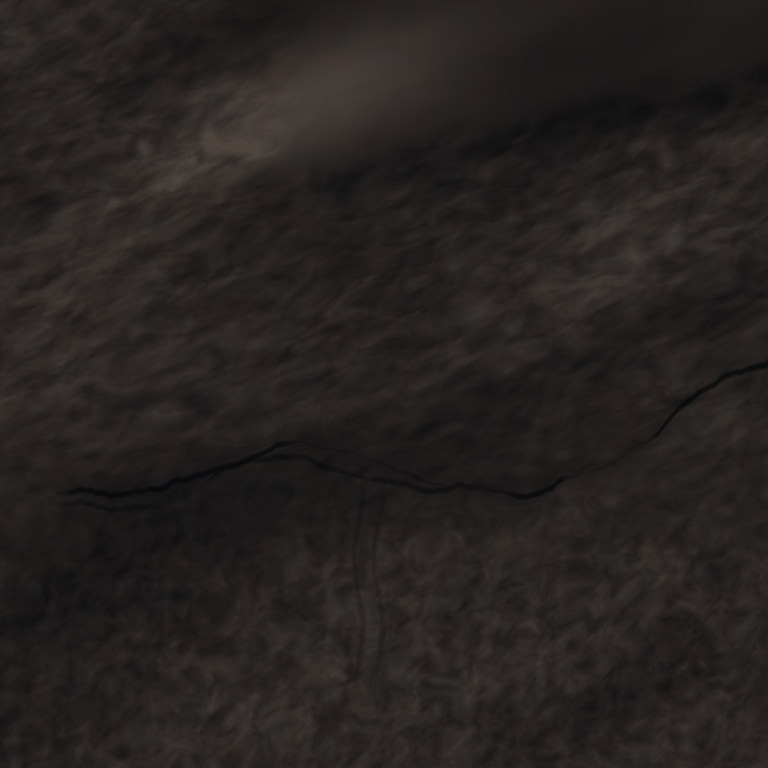
This texture is drawn by a Shadertoy shader. Its source:

```glsl
#define SHADOW_COLOR vec3(0.078, 0.074, 0.076)
#define STONE_COLOR vec3(0.150, 0.133, 0.127)
#define LIGHT_COLOR vec3(0.285, 0.253, 0.232)
#define BASE_TONE 0.148
#define GRAIN_SIZE 0.017
#define GRAIN_CONTRAST 0.95
#define GRAIN_TILT 0.42
#define CRACK_WIDTH 0.0032

float hash(vec2 p) {
    return fract(sin(dot(p, vec2(127.1, 311.7))) * 43758.5453);
}

float noise(vec2 p) {
    vec2 cell = floor(p), f = fract(p);
    f = f * f * (3.0 - 2.0 * f);
    return mix(mix(hash(cell), hash(cell + vec2(1, 0)), f.x),
               mix(hash(cell + vec2(0, 1)), hash(cell + vec2(1, 1)), f.x), f.y);
}

vec2 rotate(vec2 p, float angle) {
    float c = cos(angle), s = sin(angle);
    return vec2(c * p.x + s * p.y, c * p.y - s * p.x);
}

float fbm(vec2 p) {
    float sum = 0.0, amplitude = 0.5;
    for (int i = 0; i < 4; i++) {
        sum += amplitude * noise(p);
        p = rotate(p, 0.25) * 1.9 + 17.3;
        amplitude *= 0.55;
    }
    return sum / 1.01;
}

// Soft elliptical patch of light or shade
float patchAt(vec2 p, vec2 center, vec2 radius, float angle) {
    vec2 q = rotate(p - center, angle) / radius;
    return exp(-dot(q, q));
}

// Fine grain with sparse pale flecks, stretched along the tilt
float grain(vec2 p, float tilt, float stretch) {
    vec2 q = rotate(p, tilt) / GRAIN_SIZE * vec2(1.0 / stretch, 1.0);
    q += 0.9 * (vec2(noise(q * 0.6), noise(q * 0.6 + 31.0)) - 0.5);
    float fleck = smoothstep(0.68, 0.98, noise(q * 1.5 + 53.0));
    return fbm(q * 1.15) - 0.5 + 0.26 * fleck * noise(q * 0.3 + 9.0);
}

float crackHeight(float x) {
    float bump = (x - 0.4) / 0.16;
    return 0.355 + 0.065 * exp(-bump * bump) + 0.185 * smoothstep(0.68, 1.05, x);
}

// Thin broken line around a signed offset
float crackLine(float offset, float along, float seed) {
    float strength = smoothstep(0.2, 0.7, noise(vec2(along * 17.0, seed)));
    float width = CRACK_WIDTH * (0.55 + 0.8 * strength);
    return (0.25 + 0.75 * strength) * (1.0 - smoothstep(0.2 * width, 1.5 * width, abs(offset)));
}

float largeTone(vec2 p) {
    float tone = BASE_TONE + 0.07 * (fbm(rotate(p, 0.4) * vec2(4.0, 9.0)) - 0.5);
    // Lit ridge and paler slopes
    tone += 0.115 * patchAt(p, vec2(0.40, 0.86), vec2(0.17, 0.065), 0.45);
    tone += 0.065 * patchAt(p, vec2(0.23, 0.77), vec2(0.17, 0.07), 0.75);
    tone += 0.035 * patchAt(p, vec2(0.62, 0.95), vec2(0.16, 0.07), 0.35);
    tone += 0.042 * patchAt(p, vec2(0.84, 0.70), vec2(0.30, 0.09), 0.50);
    tone += 0.030 * patchAt(p, vec2(0.05, 0.61), vec2(0.16, 0.10), 0.30);
    tone += 0.030 * patchAt(p, vec2(0.45, 0.14), vec2(0.34, 0.15), 0.40);
    tone += 0.022 * patchAt(p, vec2(0.05, 0.96), vec2(0.16, 0.09), 0.00);
    // Shaded hollows
    tone -= 0.048 * patchAt(p, vec2(0.32, 0.36), vec2(0.32, 0.075), 0.25);
    tone -= 0.040 * patchAt(p, vec2(0.16, 0.22), vec2(0.24, 0.09), 0.45);
    tone -= 0.042 * patchAt(p, vec2(0.86, 0.58), vec2(0.28, 0.06), 0.45);
    tone -= 0.040 * patchAt(p, vec2(0.34, 0.97), vec2(0.15, 0.05), 0.55);
    tone -= 0.035 * patchAt(p, vec2(0.85, 0.96), vec2(0.24, 0.10), 0.20);
    tone -= 0.065 * patchAt(p, vec2(0.055, 0.74), vec2(0.035, 0.010), 0.15);
    tone -= 0.050 * patchAt(p, vec2(0.16, 0.765), vec2(0.030, 0.012), 0.15);
    return tone;
}

void mainImage(out vec4 fragColor, in vec2 fragCoord) {
    vec2 p = fragCoord / iResolution.xy;
    float tone = largeTone(p);

    // Smooth band at the top, with shade under its lower edge
    float edge = p.y - 0.68 - 0.225 * p.x + 0.022 * (fbm(p * 22.0) - 0.5);
    float across = smoothstep(0.24, 0.44, p.x);
    float smoothBand = across * smoothstep(-0.012, 0.028, edge);
    tone -= 0.048 * across * exp(-pow((edge + 0.012) / 0.035, 2.0));

    // Streaks above turn into rounder grains below
    float lower = smoothstep(0.50, 0.22, p.y);
    float texture0 = mix(grain(p, GRAIN_TILT, 2.1), grain(p + 3.7, 0.75, 1.3), lower);
    tone *= 1.0 + GRAIN_CONTRAST * texture0 * (1.0 - 0.93 * smoothBand);
    tone += 0.010 * smoothBand * (fbm(rotate(p, 0.35) * vec2(7.0, 28.0)) - 0.5);

    // Main crack with a second strand, and its soft shade
    float wobble = 0.030 * (fbm(vec2(p.x * 19.0, 4.0)) - 0.5);
    float offset = p.y - crackHeight(p.x) - wobble;
    float strand = offset + 0.014 + 0.035 * (noise(vec2(p.x * 13.0, 8.0)) - 0.5);
    float reach = smoothstep(0.05, 0.11, p.x);
    float crack = crackLine(offset, p.x, 2.0);
    crack = max(crack, 0.7 * crackLine(strand, p.x, 6.0) * smoothstep(0.68, 0.58, p.x));
    tone *= 1.0 - reach * (0.52 * crack + 0.15 * exp(-pow(offset / 0.022, 2.0)));

    // Faint pair of seams running down from the crack
    float seamX = p.x - 0.475 - 0.025 * (noise(vec2(p.y * 11.0, 12.0)) - 0.5);
    float seam = crackLine(abs(seamX) - 0.013, p.y, 14.0);
    tone *= 1.0 - 0.20 * seam * smoothstep(0.06, 0.14, p.y) * smoothstep(0.40, 0.34, p.y);

    // Neutral shadows, warm lights and a slight reddish drift
    vec3 color = mix(SHADOW_COLOR, STONE_COLOR, clamp((tone - 0.078) / 0.072, -0.6, 1.0));
    color = mix(color, LIGHT_COLOR, clamp((tone - 0.150) / 0.135, 0.0, 1.1));
    color *= 1.0 + vec3(0.07, 0.0, -0.03) * (noise(p * 38.0) - 0.5);
    fragColor = vec4(color, 1.0);
}
```
